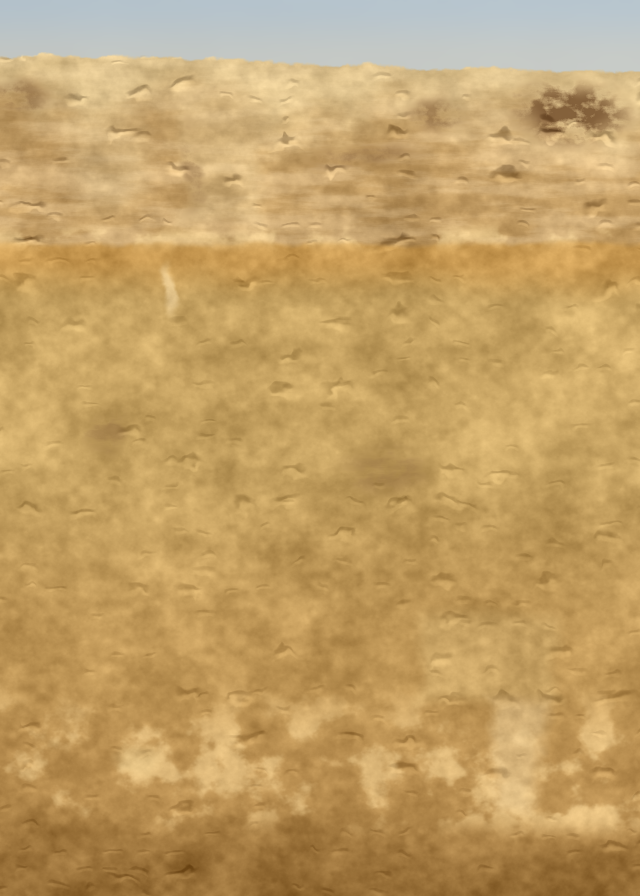
A Shadertoy shader for this texture:

```glsl
// Layered sandy earth wall with a crumbling pale top under a hazy sky
float hash(vec2 p) {
    return fract(sin(dot(p, vec2(127.1, 311.7))) * 43758.545);
}

float noise(vec2 p) {
    vec2 i = floor(p), f = fract(p);
    f = f * f * (3.0 - 2.0 * f);
    return mix(mix(hash(i), hash(i + vec2(1, 0)), f.x),
               mix(hash(i + vec2(0, 1)), hash(i + vec2(1, 1)), f.x), f.y);
}

float fbm(vec2 p) {
    float sum = 0.0, amp = 0.5;
    for (int i = 0; i < 5; i++) {
        sum += amp * noise(p);
        p = mat2(1.6, 1.2, -1.2, 1.6) * p + 7.3;
        amp *= 0.5;
    }
    return sum;
}

// Soft ellipse
float blob(vec2 p, vec2 center, vec2 radius) {
    return 1.0 - smoothstep(0.35, 1.15, length((p - center) / radius));
}

// Soft-edged box
float slab(vec2 p, vec2 center, vec2 halfSize) {
    vec2 d = abs(p - center) - halfSize;
    return 1.0 - smoothstep(-0.012, 0.012, max(d.x, d.y));
}

// Small cracks with a lit lower lip, scattered one per cell
float cracks(vec2 p, vec2 cells, float density) {
    vec2 q = p * cells, id = floor(q);
    vec2 f = fract(q) - 0.5 - 0.3 * (vec2(hash(id + 3.1), hash(id + 8.7)) - 0.5);
    f.y += 0.8 * f.x * f.x + 0.25 * (noise(p * 110.0) - 0.5);
    float reach = 1.0 - smoothstep(0.1, 0.32, abs(f.x));
    float dark = 1.0 - smoothstep(0.02, 0.11, abs(f.y));
    float lit = 1.0 - smoothstep(0.02, 0.12, abs(f.y + 0.17));
    return reach * (dark - 0.6 * lit) * step(hash(id + 5.5), density);
}

void mainImage(out vec4 fragColor, in vec2 fragCoord) {
    vec2 p = fragCoord / iResolution.y;
    float u = fragCoord.x / iResolution.x;

    // Noise fields shared by all layers
    float broad = fbm(p * vec2(9, 10)) - 0.48;
    float patches = fbm(p * vec2(24, 28) + 20.0) - 0.48;
    float grain = fbm(p * vec2(85, 95) + 5.0) - 0.48;
    float streaks = fbm(p * vec2(16, 85) + 40.0) - 0.48;
    vec2 w = p + 0.035 * vec2(patches, broad);

    // Main ochre face, darkening toward the foot
    vec3 col = mix(vec3(0.75, 0.59, 0.34), vec3(0.78, 0.64, 0.385), smoothstep(0.25, 0.5, w.y));
    col = mix(col, vec3(0.72, 0.55, 0.31), 0.7 * (1.0 - smoothstep(0.13, 0.27, w.y)));
    col = mix(col, vec3(0.61, 0.45, 0.23), 1.0 - smoothstep(0.03, 0.12, w.y));

    // Orange seam below the pale top
    float seam = smoothstep(0.66, 0.71, w.y);
    col = mix(col, vec3(0.79, 0.59, 0.30), 0.75 * seam);

    // Pale upper layer: tan strata below, cream crust above
    float seamY = 0.728 + 0.012 * broad + 0.012 * patches;
    float top = smoothstep(seamY - 0.004, seamY + 0.004, p.y);
    vec3 strata = mix(vec3(0.76, 0.61, 0.39), vec3(0.80, 0.66, 0.45), smoothstep(-0.15, 0.15, streaks));
    vec3 crust = mix(strata, vec3(0.88, 0.77, 0.56), smoothstep(0.82, 0.91, w.y + 0.12 * broad));
    col = mix(col, crust, top);
    col = mix(col, vec3(0.86, 0.74, 0.53), 0.6 * top * slab(w, vec2(0.25, 0.82), vec2(0.045, 0.07)));
    col = mix(col, vec3(0.87, 0.76, 0.56), 0.5 * top * blob(w, vec2(0.12, 0.82), vec2(0.06, 0.07)));

    // Pale crumbs along the seam and lower band
    float lip = exp(-pow((p.y - seamY - 0.006) / 0.009, 2.0));
    col = mix(col, vec3(0.89, 0.76, 0.53), 0.8 * lip * smoothstep(0.0, 0.14, patches));
    float lowBand = smoothstep(0.06, 0.10, w.y) * (1.0 - smoothstep(0.17, 0.25, w.y));
    col = mix(col, vec3(0.87, 0.73, 0.49), 0.75 * lowBand * smoothstep(0.0, 0.16, patches + 0.4 * broad));

    // Pale washed area and column at lower right
    col = mix(col, vec3(0.82, 0.68, 0.43), 0.65 * slab(w, vec2(0.545, 0.265), vec2(0.075, 0.045)));
    col = mix(col, vec3(0.87, 0.74, 0.52), 0.75 * slab(w, vec2(0.575, 0.16), vec2(0.014 + 0.13 * max(p.y - 0.07, 0.0), 0.06)));
    col = mix(col, vec3(0.87, 0.74, 0.50), 0.7 * blob(w, vec2(0.155, 0.155), vec2(0.035, 0.02)));
    col = mix(col, vec3(0.92, 0.80, 0.58), 0.8 * blob(w, vec2(0.19, 0.675), vec2(0.011, 0.03)));

    // Mottling and grain
    col += vec3(1.0, 0.95, 0.8) * (0.16 * broad + 0.20 * patches + 0.17 * grain);
    col += 0.14 * top * streaks;

    // Shadowed hollows
    float hollow = blob(w, vec2(0.64, 0.877), vec2(0.075, 0.04));
    hollow = max(hollow, 0.6 * blob(w, vec2(0.49, 0.868), vec2(0.035, 0.022)));
    hollow = max(hollow, 0.55 * blob(w, vec2(0.02, 0.885), vec2(0.035, 0.025)));
    hollow = max(hollow, 0.5 * blob(w, vec2(0.40, 0.825), vec2(0.08, 0.016)));
    hollow = max(hollow, 0.45 * blob(w, vec2(0.215, 0.81), vec2(0.014, 0.06)));
    hollow = max(hollow, 0.4 * blob(w, vec2(0.118, 0.515), vec2(0.025, 0.035)));
    hollow = max(hollow, 0.35 * blob(w, vec2(0.43, 0.47), vec2(0.06, 0.03)));
    col = mix(col, vec3(0.47, 0.33, 0.19), hollow * clamp(0.5 + 2.5 * (streaks + grain), 0.1, 0.9));

    // Fine cracks, stronger in the crust
    float crack = cracks(w, vec2(17, 24), 0.22) + 0.6 * cracks(w + 0.37, vec2(31, 44), 0.25);
    col -= vec3(0.18, 0.17, 0.14) * crack * mix(0.55, 0.95, top);

    // Sky above the ragged rim
    float rim = mix(0.938, 0.922, smoothstep(0.1, 0.9, u)) + 0.012 * patches + 0.008 * grain;
    vec3 sky = mix(vec3(0.77, 0.785, 0.77), vec3(0.71, 0.765, 0.80), smoothstep(0.93, 1.0, p.y));
    sky += 0.02 * (u - 0.5) + 0.02 * broad;
    col = mix(col, sky, smoothstep(rim - 0.002, rim + 0.002, p.y));

    fragColor = vec4(clamp(col, 0.0, 1.0), 1.0);
}
```
